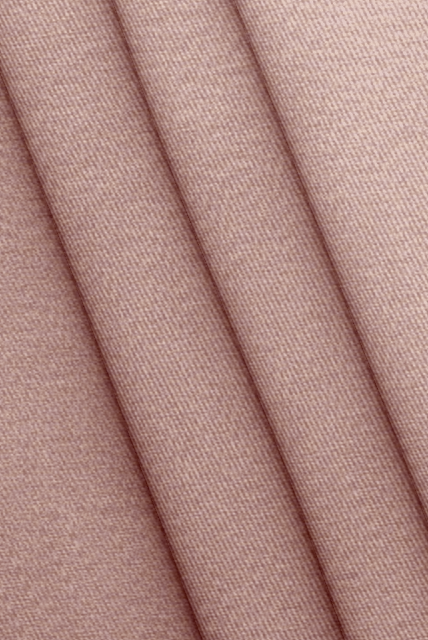
A Shadertoy shader for this texture:

```glsl
#define RIB_PERIOD 0.0088
#define STITCH_PERIOD 0.0070
#define RIB_SLOPE 0.52
#define RIB_DEPTH 0.145
#define STITCH_DEPTH 0.055
#define HEATHER 0.16
#define GRAIN 0.34
#define SHADOW_COLOR vec3(0.36, 0.15, 0.13)
#define CLOTH_COLOR vec3(0.79, 0.67, 0.64)

const float TAU = 6.2831853;

float hash(vec2 p) {
    return fract(sin(dot(p, vec2(127.1, 311.7))) * 43758.545);
}

float noise(vec2 p) {
    vec2 cell = floor(p), f = fract(p);
    f = f * f * (3.0 - 2.0 * f);
    return mix(mix(hash(cell), hash(cell + vec2(1, 0)), f.x),
               mix(hash(cell + vec2(0, 1)), hash(cell + vec2(1, 1)), f.x), f.y);
}

// Horizontal position of fold k at a given depth below the top
float foldEdge(float k, float depth) {
    float start = 0.175 + 0.2025 * k - 0.0125 * k * k;
    float bow = 0.005 * sin(TAU * depth) * (1.0 - abs(k));
    return start + (0.363 + 0.0075 * k) * depth - bow;
}

// Darkness around a crease: wide shade on the left, rounded lip on the right
float foldShadow(float d) {
    float left = min(d, 0.0), right = max(d, 0.0);
    float leftShade = 0.44 * exp(left / 0.052) + 0.46 * exp(left / 0.012);
    float lipShade = 0.44 * exp(-right / 0.034) + 0.46 * exp(-right / 0.006);
    return d < 0.0 ? leftShade : lipShade;
}

// Knitted ribs, crossed by rows of small stitches
float knit(vec2 p, float lipDistance, float panel) {
    float squeeze = 0.014 * exp(-lipDistance / 0.022);
    float bend = 0.004 * sin(5.0 * p.y + 2.0 * panel);
    float across = p.x - RIB_SLOPE * p.y - squeeze + bend;
    float rib = cos(TAU * across / RIB_PERIOD);
    float row = p.y + 0.12 * p.x;
    float stitch = cos(TAU * row / STITCH_PERIOD + 0.9 * rib);
    float ribGain = mix(0.6, 1.0, min(panel, 1.0));
    return RIB_DEPTH * ribGain * rib + STITCH_DEPTH * stitch * (0.7 + 0.3 * rib);
}

void mainImage(out vec4 fragColor, in vec2 fragCoord) {
    // Height is one unit; y is measured down from the top
    vec2 p = fragCoord / iResolution.y;
    p.y = 1.0 - p.y;

    // Folds, remembering the nearest lip on the left
    float shadow = 0.0, lipDistance = 1.0, panel = 0.0;
    for (int i = -1; i <= 1; i++) {
        float d = p.x - foldEdge(float(i), p.y);
        shadow += foldShadow(d) * mix(0.88, 1.0, p.y);
        if (d > 0.0) {
            lipDistance = d;
            panel += 1.0;
        }
    }

    // Broad light from the upper right
    float light = 1.06 - 0.27 * p.y + 0.20 * (p.x - 0.33);
    light += 0.05 * (noise(p * 7.0 + panel * 3.0) - 0.5);

    // Heathered yarn: stretched streaks over fine grain
    vec2 weave = vec2(p.x, p.y + mix(0.0, 0.12, min(panel, 1.0)) * p.x);
    float streak = 0.6 * noise(weave * vec2(24.0, 270.0) + panel * 17.0)
                 + 0.4 * noise(weave * vec2(70.0, 330.0) + 41.0);
    float grain = noise(p * vec2(320.0, 380.0));
    float detail = knit(p, lipDistance, panel)
                 + HEATHER * (streak - 0.5) + GRAIN * (grain - 0.5);

    float tone = light - shadow + detail * mix(1.0, 0.5, min(shadow, 1.0));
    vec3 color = mix(SHADOW_COLOR, CLOTH_COLOR, clamp(tone, -0.15, 1.25));

    // Mixed tan and mauve threads
    float tint = noise(weave * vec2(90.0, 210.0) + 9.0) - 0.5;
    color += tint * vec3(0.012, 0.010, -0.030);
    fragColor = vec4(clamp(color, 0.0, 1.0), 1.0);
}
```
